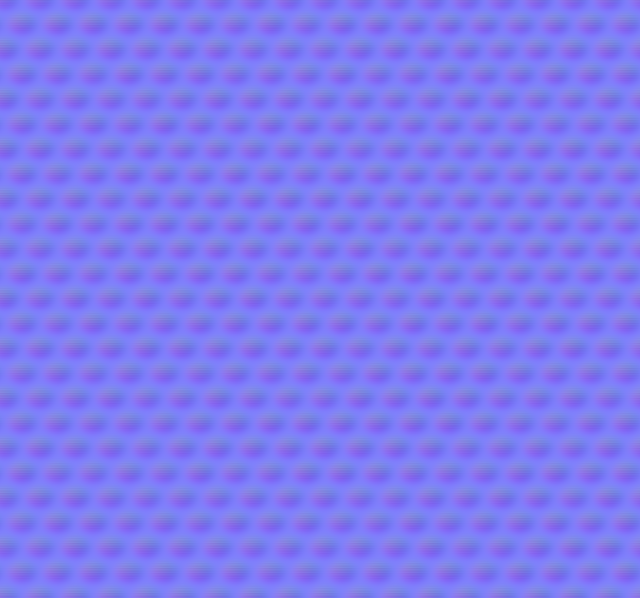
A WebGL 2 fragment shader for this texture map:

```glsl
#version 300 es
precision highp float;

#define COLUMNS 18.0
#define ROWS 24.0
#define DOT_RADIUS vec2(0.38, 0.40)
#define DOT_SHIFT vec2(0.125, 0.04)
#define FLAT_NORMAL vec3(0.500, 0.504, 0.990)
#define DOT_TINT vec3(0.000, -0.056, -0.105)
#define SLOPE_X 0.11
#define SLOPE_Y 0.135
#define TOP_SHADE 0.06
#define DOT_VARIATION 0.08
#define RIBS 239.0
#define RIB_DEPTH 0.016

uniform vec2 u_resolution;
out vec4 fragColor;

float hash(vec2 p) {
    return fract(sin(dot(p, vec2(127.1, 311.7))) * 43758.5453);
}

// Sums the soft dots around a point: xy = slope, z = coverage.
vec3 dotField(vec2 grid) {
    vec3 field = vec3(0.0);
    float nearRow = floor(grid.y - DOT_SHIFT.y + 0.5);
    for (int j = -1; j <= 1; j++) {
        float row = nearRow + float(j);
        float stagger = DOT_SHIFT.x + 0.5 * mod(row, 2.0);
        float nearColumn = floor(grid.x - stagger + 0.5);
        for (int i = -1; i <= 1; i++) {
            float column = nearColumn + float(i);
            vec2 center = vec2(column + stagger, row + DOT_SHIFT.y);
            vec2 q = (grid - center) / DOT_RADIUS;

            // Wrapped cell index keeps the variation seamless.
            vec2 cell = mod(vec2(column, row), vec2(COLUMNS, ROWS));
            float strength = 1.0 + DOT_VARIATION * (hash(cell) - 0.5);

            // Cubic falloff: a fuller dome with a firmer rim than a gaussian.
            float r = length(q);
            field += strength * exp(-r * r * r) * vec3(q, 1.0);
        }
    }
    return field;
}

void main() {
    vec2 uv = gl_FragCoord.xy / u_resolution;
    vec3 field = dotField(uv * vec2(COLUMNS, ROWS));

    // Dented surface encoded as a tangent-space normal.
    vec3 color = FLAT_NORMAL + DOT_TINT * field.z;
    color.r -= SLOPE_X * field.x;
    color.g += SLOPE_Y * field.y;
    color.b -= TOP_SHADE * field.y;

    // Fine ribs on the dots, strongest near the top, faded when too fine.
    float ribFade = 1.0 - smoothstep(0.55, 0.8, RIBS / u_resolution.y);
    float rib = ribFade * sin(6.28319 * RIBS * uv.y);
    float ribMask = max(field.z + 0.5 * field.y, 0.0);
    color += RIB_DEPTH * rib * ribMask * vec3(0.5, 1.0, 0.8);

    fragColor = vec4(clamp(color, 0.0, 1.0), 1.0);
}
```
